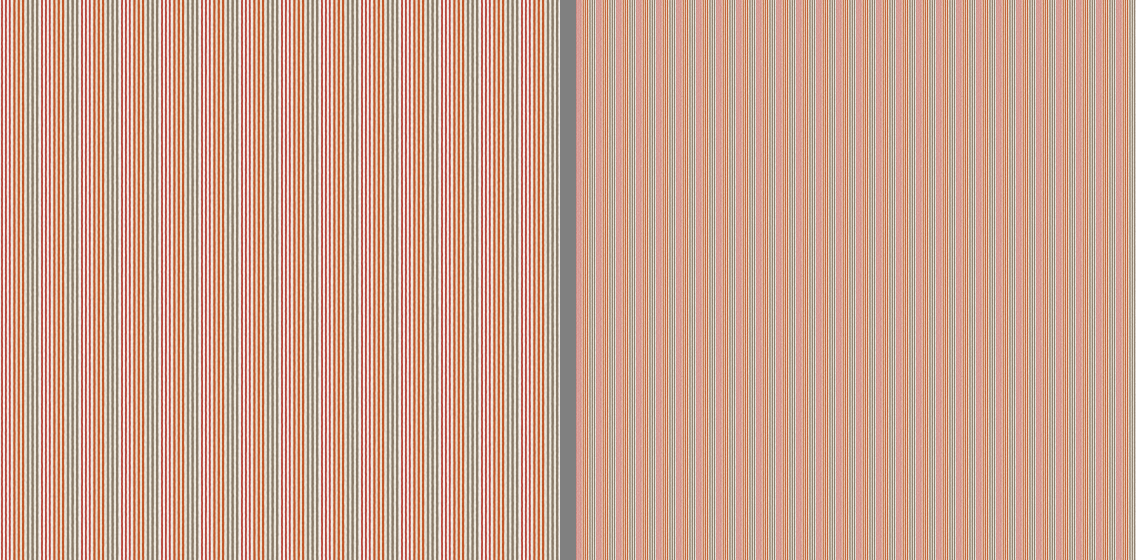
Left: one tile. Right: repeated 2 by 2.
This pattern is drawn by a WebGL 2 fragment shader. Its source:

```glsl
#version 300 es
precision highp float;

uniform vec2 u_resolution;
out vec4 fragColor;

vec2 hashGradient(vec2 cell) {
    vec3 q = fract(vec3(cell.xyx) * vec3(0.1031, 0.1030, 0.0973));
    q += dot(q, q.yzx + 33.33);
    float angle = 6.28318 * fract((q.x + q.y) * q.z);
    return vec2(cos(angle), sin(angle));
}

// Gradient noise that wraps after a whole number of cells
float wrappedNoise(vec2 uv, vec2 cells) {
    vec2 p = uv * cells;
    vec2 i = floor(p);
    vec2 f = p - i;
    vec2 w = f * f * f * (f * (f * 6.0 - 15.0) + 10.0);
    float a = dot(hashGradient(mod(i, cells)), f);
    float b = dot(hashGradient(mod(i + vec2(1, 0), cells)), f - vec2(1, 0));
    float c = dot(hashGradient(mod(i + vec2(0, 1), cells)), f - vec2(0, 1));
    float d = dot(hashGradient(mod(i + vec2(1, 1), cells)), f - vec2(1, 1));
    return mix(mix(a, b, w.x), mix(c, d, w.x), w.y);
}

// Ground tint drifts from white to cream to beige, then back under the last line
vec3 groundColor(float x) {
    vec3 white = vec3(0.955, 0.935, 0.920);
    vec3 tint = mix(white, vec3(0.920, 0.875, 0.815), smoothstep(0.27, 0.34, x));
    tint = mix(tint, vec3(0.920, 0.900, 0.855), smoothstep(0.60, 0.67, x));
    return mix(tint, white, smoothstep(0.92, 0.94, x));
}

void main() {
    vec2 uv = gl_FragCoord.xy / u_resolution;
    float repeats = 14.0;
    float pixel = repeats / u_resolution.x;

    // Slight waver of the woven edges
    float x = fract(uv.x * repeats + 0.006 * wrappedNoise(uv, vec2(126, 170)));
    vec3 color = groundColor(x);

    // Three groups of three lines, each group wider and more open than the last
    vec3 lineColor[3] = vec3[3](
        vec3(0.72, 0.27, 0.23),   // red
        vec3(0.75, 0.34, 0.16),   // orange
        vec3(0.53, 0.47, 0.40));  // taupe
    vec3 firstCenter = vec3(0.05, 0.36, 0.70);
    vec3 spacing = vec3(0.0975, 0.109, 0.115);
    vec3 halfWidth = vec3(0.023, 0.027, 0.030);

    for (int i = 0; i < 9; i++) {
        int group = i / 3;
        float center = firstCenter[group] + spacing[group] * float(i % 3);
        float dist = abs(fract(x - center + 0.5) - 0.5);
        float coverage = clamp((halfWidth[group] - dist) / pixel + 0.5, 0.0, 1.0);
        color = mix(color, lineColor[group], coverage);
    }

    // Fine cloth grain
    float grain = wrappedNoise(uv, vec2(210, 190)) + 0.6 * wrappedNoise(uv, vec2(96, 250));
    color *= 1.0 + 0.05 * grain;

    fragColor = vec4(color, 1.0);
}
```
